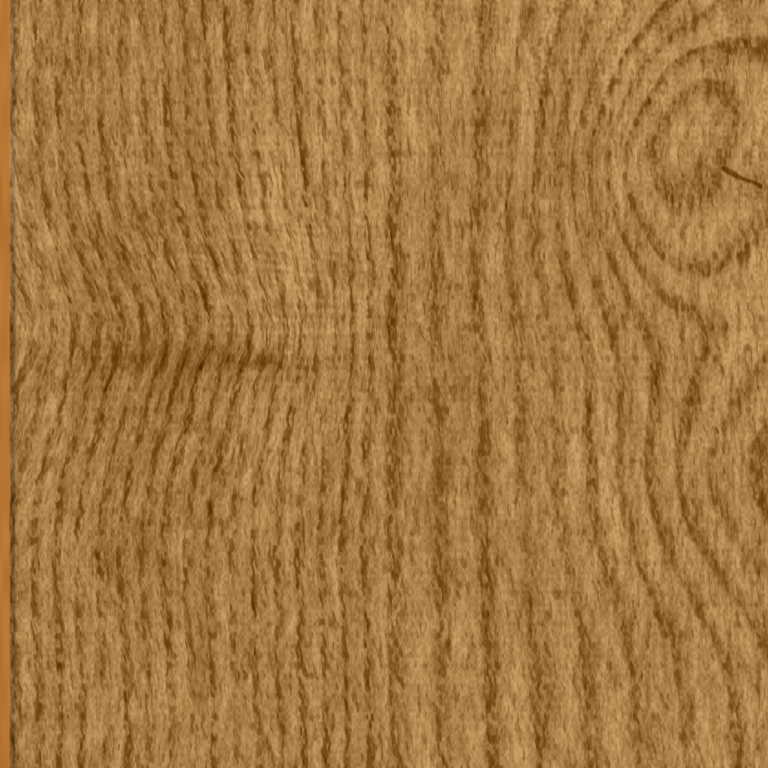
Give the GLSL for this texture, as a Shadertoy shader.

```glsl
float hash(vec2 p) {
    return fract(sin(dot(p, vec2(127.1, 311.7))) * 43758.5453);
}

float noise(vec2 p) {
    vec2 cell = floor(p), f = fract(p);
    f = f * f * (3.0 - 2.0 * f);
    return mix(mix(hash(cell), hash(cell + vec2(1, 0)), f.x),
               mix(hash(cell + vec2(0, 1)), hash(cell + vec2(1, 1)), f.x), f.y);
}

// Soft elliptical spot, 1 at its centre
float spot(vec2 p, vec2 centre, vec2 size) {
    vec2 q = (p - centre) / size;
    return exp(-dot(q, q));
}

float segmentDistance(vec2 p, vec2 a, vec2 b) {
    vec2 pa = p - a, ba = b - a;
    return length(pa - ba * clamp(dot(pa, ba) / dot(ba, ba), 0.0, 1.0));
}

// Position across the fibres: they lean aside at the horizontal blemish
float acrossGrain(vec2 p) {
    float leftSide = 1.0 - smoothstep(0.25, 0.55, p.x);
    float lean = 0.055 * exp(-pow((p.y - 0.56) / 0.14, 2.0));
    float kink = 0.007 * exp(-pow((p.y - 0.5) / 0.035, 2.0));
    float u = p.x - (lean - kink) * leftSide;
    u += 0.03 * (noise(p * vec2(3.0, 3.0)) - 0.5);
    u += 0.005 * (noise(p * vec2(9.0, 14.0) + 7.0) - 0.5);
    return u + 0.003 * (noise(p * vec2(60.0, 90.0)) - 0.5);
}

// Growth ring number: narrow at left, wide at right, closed around the knot
float ringNumber(vec2 p, float u) {
    float rings = 34.0 * u - 18.0 * max(u - 0.5, 0.0);
    vec2 q = p + 0.03 * (vec2(noise(p * 9.0), noise(p * 9.0 + 31.0)) - 0.5);
    q.x -= 0.1 * (q.y - 0.79);
    rings += 4.6 * spot(q, vec2(0.87, 0.79), vec2(0.13, 0.2));
    return rings + 2.6 * spot(p, vec2(0.98, 0.38), vec2(0.2, 0.16));
}

void mainImage(out vec4 fragColor, in vec2 fragCoord) {
    vec2 p = fragCoord / iResolution.xy;
    float u = acrossGrain(p);
    float rings = ringNumber(p, u);
    float rightSide = smoothstep(0.5, 0.75, p.x);

    // Broad shade, fibres and fine grain
    float tone = 0.88;
    tone += 0.26 * (noise(p * vec2(5.0, 3.0) + 3.0) - 0.5);
    tone += 0.2 * (noise(vec2(u * 50.0, p.y * 6.0)) - 0.5);
    tone += 0.34 * (noise(vec2(u * 130.0, p.y * 26.0) + 13.0) - 0.5);
    tone += 0.38 * (noise(vec2(u * 330.0, p.y * 60.0)) - 0.5);
    tone += 0.4 * (noise(p * vec2(420.0, 240.0)) - 0.5);

    // Rings: a sharp porous edge that fades across the ring
    float f = fract(rings);
    float band = smoothstep(0.0, 0.18, f) * (1.0 - smoothstep(0.18, 0.62, f));
    band *= 0.6 + 0.8 * noise(vec2(floor(rings) * 5.3, p.y * 4.0));
    float dashes = smoothstep(0.35, 0.75, noise(vec2(u * 300.0 + p.y * 25.0, p.y * 105.0)));
    tone -= band * (mix(0.2, 0.26, rightSide) + mix(0.5, 0.36, rightSide) * dashes);

    // Short pores scattered between the rings
    float pores = noise(vec2(u * 260.0 + p.y * 26.0, p.y * 75.0) + 50.0);
    tone -= 0.34 * smoothstep(0.62, 0.9, pores);

    // Pale cross rays above the blemish
    float rays = noise(vec2(p.x * 30.0, p.y * 190.0 + p.x * 25.0));
    tone += 0.35 * (rays - 0.45) * spot(p, vec2(0.36, 0.65), vec2(0.17, 0.12));

    // Horizontal blemish
    vec2 smear = p + vec2(0.0, 0.016 * (noise(p * vec2(22.0, 8.0)) - 0.5));
    float mottle = 0.5 + noise(p * vec2(70.0, 150.0));
    tone -= 0.42 * mottle * spot(smear, vec2(0.33, 0.528), vec2(0.085, 0.014));
    tone -= 0.2 * spot(smear, vec2(0.2, 0.53), vec2(0.2, 0.03));
    tone -= 0.35 * spot(smear, vec2(0.53, 0.29), vec2(0.022, 0.006));

    // Knot shadow and its crack
    tone -= 0.3 * mottle * spot(p, vec2(0.98, 0.76), vec2(0.06, 0.03));
    vec2 bent = p + 0.012 * (vec2(noise(p * 45.0), noise(p * 45.0 + 9.0)) - 0.5);
    float crack = segmentDistance(bent, vec2(0.94, 0.782), vec2(0.99, 0.752));
    tone -= 0.9 * (1.0 - smoothstep(0.001, 0.006, crack));

    // Deep tones are compressed so that the pores stay brown
    tone = max(tone, 0.2 + 0.6 * (tone - 0.2));
    vec3 darkOak = vec3(0.44, 0.27, 0.07);
    vec3 paleOak = vec3(0.73, 0.56, 0.34);
    vec3 color = mix(darkOak, paleOak, clamp(tone, -0.45, 1.25));

    // Neighbouring board and the seam at the left
    vec3 neighbour = vec3(0.72, 0.46, 0.2) + 0.06 * (noise(p * vec2(150.0, 20.0)) - 0.5);
    color = mix(neighbour, color, smoothstep(0.011, 0.014, p.x));
    float seam = 1.0 - smoothstep(0.001, 0.005, abs(p.x - 0.0165));
    color *= 1.0 - seam * (0.1 + 0.25 * noise(p * vec2(200.0, 60.0)));

    fragColor = vec4(color, 1.0);
}
```
